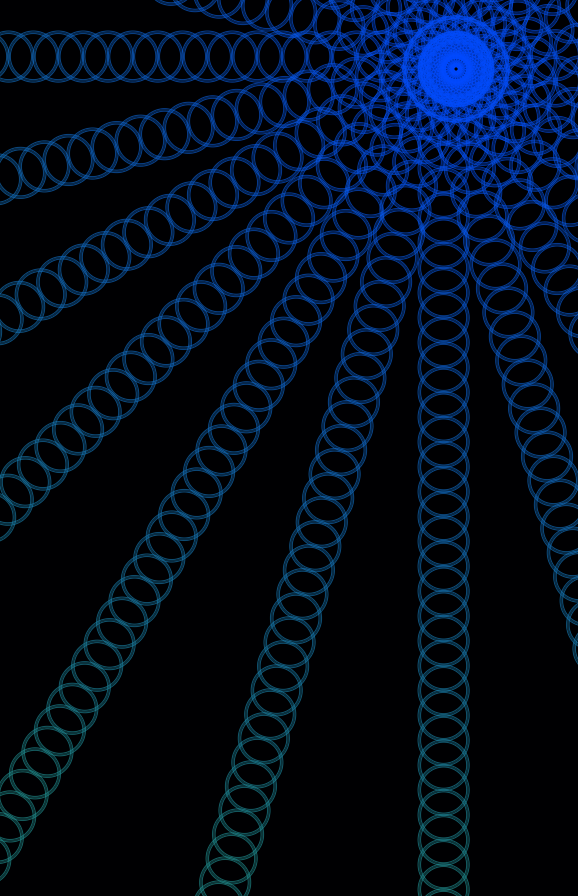
A Shadertoy shader for this background:

```glsl
// Chains of overlapping rings radiate from an off-centre hub on black.
// Each spoke is a rotated frame with rings repeated along its axis; layers
// are screened together, so they fuse into a bright blue disc at the hub.

#define HUB vec2(0.789, 0.923)   // hub as a fraction of the canvas
#define SPOKES 24
#define SPACING 0.02775          // distance between rings, canvas heights
#define SIDE_SHIFT 0.01387       // sideways shift of every spoke
#define RADIUS 0.0271            // middle of a ring's band
#define STRAND_GAP 0.0014        // half distance between the two strands
#define STRAND_WIDTH 0.0006      // half thickness of a strand
#define FILL_ALPHA 0.36
#define STRAND_ALPHA 0.62
#define NEAR_COLOR vec3(0.00, 0.28, 1.00)
#define FAR_COLOR vec3(0.13, 0.58, 0.58)
#define BACKGROUND vec3(0.0, 0.0, 0.008)

const float TAU = 6.2831853;

float stroke(float dist, float halfWidth, float pixel) {
    return 1.0 - smoothstep(halfWidth - 0.6 * pixel, halfWidth + 0.6 * pixel, abs(dist));
}

// Opacity of one ring: a faint band edged by two thin strands
float ringAlpha(vec2 p, float pixel) {
    float dist = length(p) - RADIUS;
    float band = stroke(dist, STRAND_GAP, pixel);
    float strands = stroke(abs(dist) - STRAND_GAP, STRAND_WIDTH, pixel);
    return max(FILL_ALPHA * band, STRAND_ALPHA * strands);
}

// Light left through one chain; p.x runs outward along the spoke
float chainTransmission(vec2 p, float pixel) {
    float reach = RADIUS + STRAND_GAP + STRAND_WIDTH + pixel;
    if (abs(p.y) > reach || p.x < -reach) return 1.0;

    float cell = floor(p.x / SPACING);
    float through = 1.0;
    for (int k = -1; k <= 2; k++) {
        float index = cell + float(k);
        if (index >= 0.0) {
            through *= 1.0 - ringAlpha(p - vec2(index * SPACING, 0.0), pixel);
        }
    }
    return through;
}

void mainImage(out vec4 fragColor, in vec2 fragCoord) {
    float pixel = 1.0 / iResolution.y;
    vec2 p = (fragCoord - HUB * iResolution.xy) * pixel;

    // Screen all spokes together
    float through = 1.0;
    for (int i = 0; i < SPOKES; i++) {
        float angle = TAU * float(i) / float(SPOKES);
        vec2 axis = vec2(cos(angle), sin(angle));
        vec2 side = vec2(axis.y, -axis.x);
        vec2 local = vec2(dot(p, axis), dot(p, side) - SIDE_SHIFT);
        through *= chainTransmission(local, pixel);
    }

    // Blue at the hub, teal at the far ends
    vec3 ink = mix(NEAR_COLOR, FAR_COLOR, clamp(length(p) / 0.92, 0.0, 1.0));
    fragColor = vec4(mix(ink, BACKGROUND, through), 1.0);
}
```
